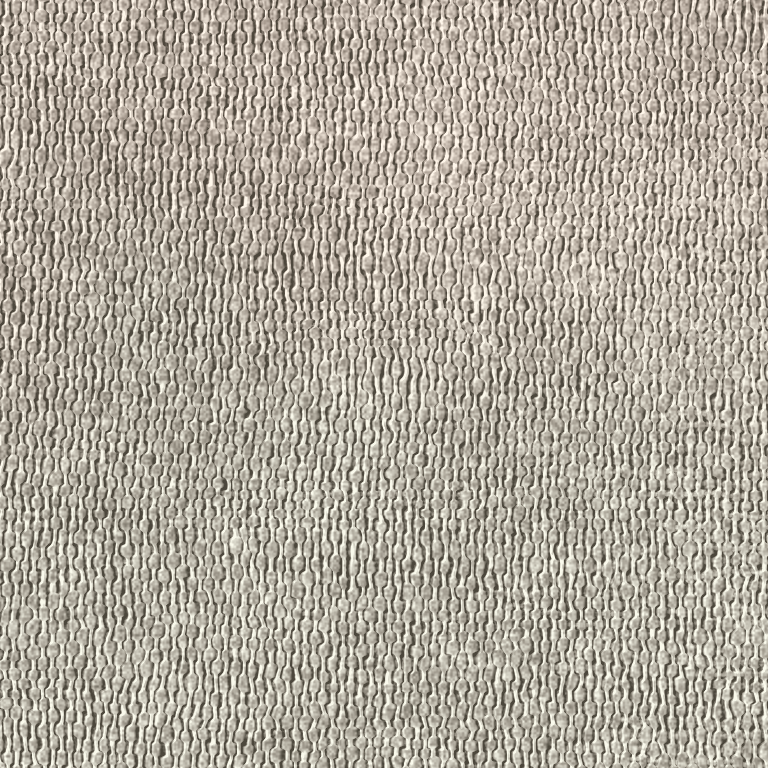
Reproduce this texture procedurally as a Shadertoy shader.

```glsl
// Woven grey-beige cloth: fine upright cords swell into squat knots, staggered
// from cord to cord, over low weft bars. A height field is lit from the left,
// then varied with fibre grain, slubs and broad soft folds.

const float COLUMNS = 84.0;
const float KNOTS_PER_CORD = 32.0;
const vec3 SHADOW = vec3(0.30, 0.28, 0.24);
const vec3 MIDDLE = vec3(0.65, 0.62, 0.58);
const vec3 LIGHT = vec3(0.99, 0.98, 0.94);
const vec3 ROSE = vec3(1.02, 0.99, 0.98);
const vec3 SAGE = vec3(0.99, 1.0, 0.985);

float hash(vec2 p) {
    vec3 q = fract(vec3(p.xyx) * 0.1031);
    q += dot(q, q.yzx + 33.33);
    return fract((q.x + q.y) * q.z);
}

float noise(vec2 p) {
    vec2 cell = floor(p);
    vec2 f = fract(p);
    f = f * f * (3.0 - 2.0 * f);
    float low = mix(hash(cell), hash(cell + vec2(1.0, 0.0)), f.x);
    float high = mix(hash(cell + vec2(0.0, 1.0)), hash(cell + 1.0), f.x);
    return mix(low, high, f.y);
}

// Canvas position to thread units, with lean and uneven yarn spacing
vec2 warpToThreads(vec2 p) {
    float lean = 0.025 * p.y * (1.2 - p.x);
    float sway = 0.8 * (noise(p * vec2(5.0, 6.0)) - 0.5);
    float wobble = 0.45 * (noise(p * vec2(64.0, 60.0) + 9.0) - 0.5);
    float spacing = 0.7 * (noise(vec2(p.x * 4.0, p.y * 13.0) + 31.0) - 0.5);
    float ripple = 0.22 * (noise(p * vec2(42.0, 32.0) + 3.0) - 0.5);
    return vec2((p.x - lean) * COLUMNS + sway + wobble,
                p.y * KNOTS_PER_CORD + spacing + ripple);
}

// One cord: x is its height, y tells how much of it is knot
vec2 cord(vec2 t, float column) {
    float v = t.y + 0.5 * mod(column, 2.0);
    float row = floor(v);
    float size = hash(vec2(column, row) + 17.0);
    float slub = noise(vec2(column * 0.11, row * 1.3) + 53.0);
    float along = abs(fract(v) - 0.5 - 0.12 * (size - 0.5));
    float reach = 0.13 + 0.07 * size + 0.10 * slub;
    float knot = 1.0 - smoothstep(reach - 0.04, reach + 0.10, along);
    float halfWidth = mix(0.28, 0.50 + 0.16 * size + 0.10 * slub, knot);
    float offset = 0.18 * (hash(vec2(row, column) + 5.0) - 0.5) * knot;
    float across = abs(t.x - column - 0.5 - offset) / halfWidth;
    float dome = 1.0 - smoothstep(0.45, 1.22, across);
    return vec2(dome * mix(0.92, 1.0, knot), knot * dome);
}

// Low horizontal thread under each row of knots, bolder towards the right
float weft(vec2 t) {
    float line = t.y * 2.0 + 0.5;
    float strength = noise(vec2(t.x * 0.3, floor(line) * 1.7) + 71.0);
    float boldness = mix(0.55, 0.85, smoothstep(0.4, 1.0, t.x / COLUMNS));
    float across = abs(fract(line) - 0.5);
    return (1.0 - smoothstep(0.10, 0.38, across)) * boldness * strength;
}

vec2 weave(vec2 t) {
    vec2 top = vec2(weft(t), 0.0);
    float column = floor(t.x);
    for (int i = -1; i <= 1; i++) {
        vec2 thread = cord(t, column + float(i));
        if (thread.x > top.x) top = thread;
    }
    return top;
}

float glow(vec2 p, vec2 centre, vec2 radius) {
    vec2 d = (p - centre) / radius;
    return exp(-dot(d, d));
}

// Broad light and dark drifts across the cloth
float folds(vec2 p) {
    vec2 diagonal = vec2(p.x * 0.85 - p.y * 0.5, p.x * 0.5 + p.y * 0.85);
    float drift = noise(diagonal * vec2(6.0, 2.2) + 4.0) - 0.5;
    float bright = glow(p, vec2(0.82, 0.69), vec2(0.13, 0.16))
                 + 0.8 * glow(p, vec2(0.55, 0.87), vec2(0.10, 0.14));
    float dim = glow(p, vec2(0.24, 0.78), vec2(0.20, 0.18))
              + glow(p, vec2(0.45, 1.0), vec2(0.14, 0.07));
    return 0.08 * drift + 0.08 * bright - 0.07 * dim;
}

vec3 ramp(float tone) {
    vec3 lower = mix(SHADOW, MIDDLE, clamp(tone * 2.0, 0.0, 1.0));
    return mix(lower, LIGHT, clamp(tone * 2.0 - 1.0, 0.0, 1.0));
}

void mainImage(out vec4 fragColor, in vec2 fragCoord) {
    vec2 p = fragCoord / iResolution.xy;
    vec2 t = warpToThreads(p);

    // Relief lighting, with knots flatter and greyer than the cords
    vec2 surface = weave(t);
    float slope = surface.x - weave(t + vec2(-0.19, 0.05)).x;
    float tone = 0.18 + 0.62 * surface.x + 0.45 * slope - 0.19 * surface.y;

    // Fibre grain, patchy wear and folds
    float grain = noise(p * 330.0) + noise(p * 190.0 + 40.0) - 1.0;
    float wear = noise(p * vec2(24.0, 34.0) + 12.0) - 0.5;
    tone += 0.34 * grain + 0.07 * wear + folds(p);

    // Rosy towards the top, greener below
    float warmth = smoothstep(0.35, 0.95, p.y + 0.3 * (noise(p * 5.0 + 80.0) - 0.5));
    vec3 colour = ramp(clamp(tone, 0.0, 1.0)) * mix(SAGE, ROSE, warmth);
    fragColor = vec4(colour, 1.0);
}
```
